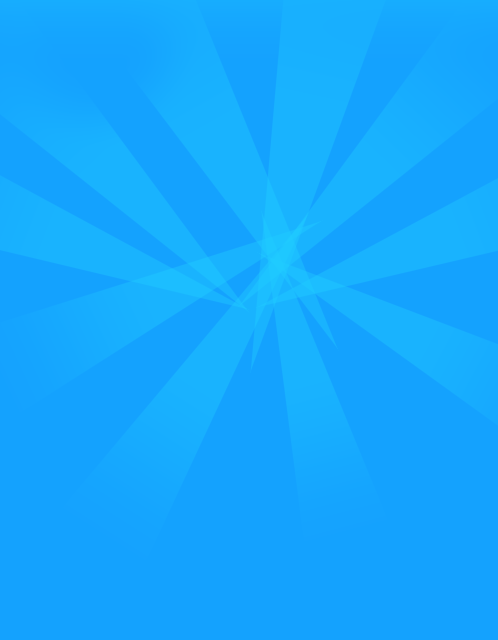
Reproduce this background procedurally as a WebGL 1 fragment shader.

```glsl
precision highp float;
// Blue backdrop with ten translucent light beams crossing near the centre.
// Every beam is the same narrow wedge, moved to its own tip, turned and faded
// along its length; the layers stack like sheets of tinted glass.
uniform vec2 u_resolution;

const vec3 BASE_BLUE = vec3(0.080, 0.635, 0.995);
const vec3 BEAM_CYAN = vec3(0.125, 0.805, 1.000);
const float BEAM_ALPHA = 0.40;      // opacity of one beam
const float HALF_ANGLE = 7.5;       // half the wedge opening, in degrees
const float FADE_START = 0.45;      // share of the reach at full strength
const vec2 SHADE_CENTER = vec2(0.150, 0.930);
const vec2 SHADE_RADII = vec2(0.045, 0.165);
const float TOP_GLOW = 0.65;        // strength of the light along the top
const float TOP_DEPTH = 0.11;

// Coverage of a wedge from its tip, heading in degrees, fading out at reach.
float beam(vec2 p, vec2 tip, float heading, float reach) {
  float a = radians(heading);
  vec2 axis = vec2(cos(a), sin(a));
  vec2 d = p - tip;
  float along = dot(d, axis);
  float across = abs(d.x * axis.y - d.y * axis.x);
  float h = radians(HALF_ANGLE);
  float inside = along * sin(h) - across * cos(h);
  float soft = 0.75 / u_resolution.y;
  float fade = 1.0 - smoothstep(FADE_START * reach, reach, along);
  return smoothstep(-soft, soft, inside) * fade;
}

// Light let through by one beam; products of these stack the layers.
float veil(vec2 p, vec2 tip, float heading, float reach, float strength) {
  return 1.0 - BEAM_ALPHA * strength * beam(p, tip, heading, reach);
}

void main() {
  // Canvas height is one unit, origin at the lower left.
  vec2 p = gl_FragCoord.xy / u_resolution.y;

  // Soft shade that swallows the beams in the upper left.
  float strength = smoothstep(SHADE_RADII.x, SHADE_RADII.y, distance(p, SHADE_CENTER));

  // Beams, anticlockwise from the right.
  float clear = 1.0;
  clear *= veil(p, vec2(0.402, 0.520), 20.7, 0.65, strength);
  clear *= veil(p, vec2(0.374, 0.522), 46.2, 0.62, strength);
  clear *= veil(p, vec2(0.392, 0.421), 77.5, 0.85, strength);
  clear *= veil(p, vec2(0.527, 0.456), 119.6, 0.78, strength);
  clear *= veil(p, vec2(0.388, 0.513), 134.0, 0.65, strength);
  clear *= veil(p, vec2(0.387, 0.517), 159.1, 0.65, strength);
  clear *= veil(p, vec2(0.501, 0.654), 205.0, 0.58, strength);
  clear *= veil(p, vec2(0.480, 0.663), 237.5, 0.62, strength);
  clear *= veil(p, vec2(0.409, 0.668), 284.8, 0.54, strength);
  clear *= veil(p, vec2(0.405, 0.604), 331.7, 0.58, strength);
  float light = 1.0 - clear;

  // Glow along the top edge pulls everything toward one beam's brightness.
  float glow = clamp(1.0 - (1.0 - p.y) / TOP_DEPTH, 0.0, 1.0);
  light = mix(light, BEAM_ALPHA, TOP_GLOW * glow * glow);

  gl_FragColor = vec4(mix(BASE_BLUE, BEAM_CYAN, light), 1.0);
}
```
